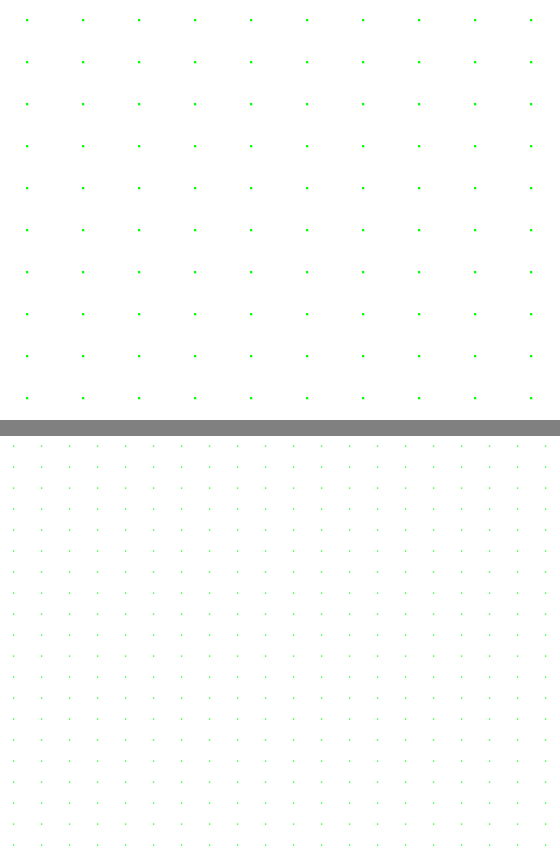
Top: one tile. Bottom: repeated 2 by 2.
Give the GLSL for this pattern, as a WebGL 2 fragment shader.

```glsl
#version 300 es
precision highp float;
// A sparse grid of tiny green squares on plain white.
// The canvas is split into whole cells with fract; each cell holds one square,
// drawn from a box distance and softened over about one pixel.

uniform vec2 u_resolution;
out vec4 fragColor;

const vec2 REPEATS = vec2(10.0, 10.0);        // cells across and down
const vec2 DOT_CENTER = vec2(0.484, 0.520);   // position inside a cell
const float DOT_SIZE = 0.0054;                // side, in canvas heights
const vec3 PAPER_COLOR = vec3(1.0);
const vec3 DOT_COLOR = vec3(0.0, 1.0, 0.0);

// Signed distance to an axis-aligned square
float squareDistance(vec2 p, float halfSide) {
    vec2 d = abs(p) - halfSide;
    return length(max(d, 0.0)) + min(max(d.x, d.y), 0.0);
}

void main() {
    vec2 uv = gl_FragCoord.xy / u_resolution;
    vec2 canvas = vec2(u_resolution.x / u_resolution.y, 1.0);

    // Offset from the square in this cell, in canvas heights
    vec2 cell = fract(uv * REPEATS - DOT_CENTER + 0.5) - 0.5;
    vec2 p = cell * canvas / REPEATS;

    // Edge softened by one pixel
    float pixel = 1.0 / u_resolution.y;
    float dist = squareDistance(p, 0.5 * DOT_SIZE);
    float dot01 = clamp(0.5 - dist / pixel, 0.0, 1.0);

    fragColor = vec4(mix(PAPER_COLOR, DOT_COLOR, dot01), 1.0);
}
```
